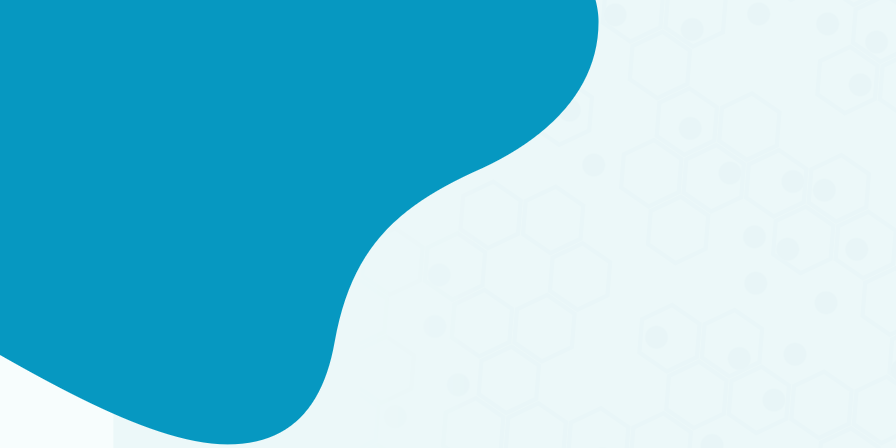
Give the GLSL for this background, as a WebGL 2 fragment shader.

```glsl
#version 300 es
precision highp float;
// A flowing blue shape over a pale ground with a faint honeycomb of rings and dots.
// The shape's border is a chain of cubic Bezier curves: distance smooths the edge,
// and counting crossings to the right tells inside from outside.

uniform vec2 u_resolution;
out vec4 fragColor;

const vec3 BLUE = vec3(0.022, 0.597, 0.757);
const vec3 PALE = vec3(0.924, 0.972, 0.975);
const vec3 CORNER_WHITE = vec3(0.970, 0.992, 0.992);
const vec3 PATTERN_TINT = vec3(0.880, 0.940, 0.958);

const float CORNER_WIDTH = 0.253;  // lengths are in canvas heights
const float CELL_SIZE = 0.140;
const float CELL_TILT = 0.08;
const float RING_RADIUS = 0.46;    // the next four are in cells
const float RING_WIDTH = 0.025;
const float DOT_RADIUS = 0.18;
const float DOT_DRIFT = 0.55;
const float RING_STRENGTH = 0.22;
const float DOT_STRENGTH = 0.36;

const int CURVES = 5;
const int STEPS = 24;
// Border from the top edge down to the left edge; neighbours share end points.
const vec2 BORDER[16] = vec2[16](
  vec2(1.328, 1.005), vec2(1.333, 0.987), vec2(1.336, 0.969),
  vec2(1.336, 0.951), vec2(1.336, 0.805), vec2(1.229, 0.690),
  vec2(1.055, 0.615), vec2(0.885, 0.536), vec2(0.784, 0.445),
  vec2(0.747, 0.237), vec2(0.721, 0.089), vec2(0.646, 0.008),
  vec2(0.508, 0.008), vec2(0.370, 0.008), vec2(0.182, 0.104),
  vec2(-0.005, 0.2105));

float hash(vec2 p) {
  return fract(sin(dot(p, vec2(127.1, 311.7))) * 43758.5453);
}

vec2 bezier(vec2 a, vec2 b, vec2 c, vec2 d, float t) {
  float s = 1.0 - t;
  return s * s * s * a + 3.0 * s * s * t * b + 3.0 * s * t * t * c + t * t * t * d;
}

float segmentDistance(vec2 p, vec2 a, vec2 b) {
  vec2 ab = b - a;
  float t = clamp(dot(p - a, ab) / dot(ab, ab), 0.0, 1.0);
  return length(p - a - t * ab);
}

// Signed distance to the blue shape, negative inside.
float blobDistance(vec2 p) {
  float nearest = 10.0;
  float side = 1.0;
  vec2 a = BORDER[0];
  for (int i = 0; i < CURVES; i++) {
    int k = 3 * i;
    for (int j = 1; j <= STEPS; j++) {
      float t = float(j) / float(STEPS);
      vec2 b = bezier(BORDER[k], BORDER[k + 1], BORDER[k + 2], BORDER[k + 3], t);
      nearest = min(nearest, segmentDistance(p, a, b));
      if ((a.y > p.y) != (b.y > p.y)) {
        float crossX = a.x + (p.y - a.y) * (b.x - a.x) / (b.y - a.y);
        if (crossX > p.x) side = -side;
      }
      a = b;
    }
  }
  return side * nearest;
}

// Coverage of the scattered hexagon rings and dots.
float honeycomb(vec2 p, float pixel) {
  float c = cos(CELL_TILT), s = sin(CELL_TILT);
  vec2 q = mat2(c, s, -s, c) * p / CELL_SIZE;
  float soft = pixel / CELL_SIZE;

  // Offset from the centre of the closest hexagonal cell
  vec2 period = vec2(1.0, sqrt(3.0));
  vec2 even = mod(q, period) - 0.5 * period;
  vec2 odd = mod(q - 0.5 * period, period) - 0.5 * period;
  vec2 local = dot(even, even) < dot(odd, odd) ? even : odd;
  vec2 cell = round(2.0 * (q - local) / period);

  vec2 m = abs(local);
  float hexRadius = max(m.x, dot(m, vec2(0.5, 0.5 * sqrt(3.0))));
  float ring = 1.0 - smoothstep(RING_WIDTH, RING_WIDTH + soft, abs(hexRadius - RING_RADIUS));
  ring *= step(0.45, hash(cell));

  vec2 drift = DOT_DRIFT * (vec2(hash(cell + 3.1), hash(cell + 8.7)) - 0.5);
  float spot = 1.0 - smoothstep(DOT_RADIUS - soft, DOT_RADIUS + soft, length(local - drift));
  spot *= step(0.6, hash(cell + 5.3));
  return max(RING_STRENGTH * ring, DOT_STRENGTH * spot);
}

void main() {
  vec2 p = gl_FragCoord.xy / u_resolution.y;
  float pixel = 1.0 / u_resolution.y;

  // Pale ground, with the pattern fading in toward the right
  float fade = smoothstep(0.75, 1.15, p.x);
  vec3 color = mix(PALE, PATTERN_TINT, fade * honeycomb(p, pixel));

  // Whiter strip at the lower left
  float corner = clamp(0.5 + (CORNER_WIDTH - p.x) / pixel, 0.0, 1.0);
  color = mix(color, CORNER_WHITE, corner);

  // Blue shape on top
  float blob = clamp(0.5 - blobDistance(p) / pixel, 0.0, 1.0);
  fragColor = vec4(mix(color, BLUE, blob), 1.0);
}
```
